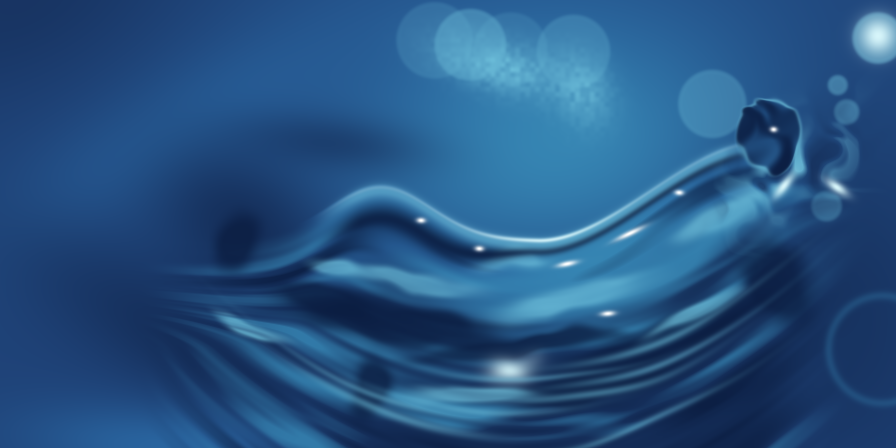
Reproduce this background procedurally as a Shadertoy shader.

```glsl
#define NIGHT vec3(.04, .11, .25)
#define DEEP vec3(.08, .18, .35)
#define BLUE vec3(.12, .26, .47)
#define AZURE vec3(.16, .39, .62)
#define TEAL vec3(.21, .52, .70)
#define ICE vec3(.42, .74, .85)
#define FOAM vec3(.84, .96, .98)
#define SILK_AMOUNT 1.9
#define STRAND_COUNT 8

vec2 p;    // canvas position, height = 1
vec3 col;  // colour painted so far

void tint(vec3 ink, float amount) { col = mix(col, ink, amount); }

float hash(vec2 v) {
  vec3 q = fract(v.xyx * .1031);
  q += dot(q, q.yzx + 33.33);
  return fract((q.x + q.y) * q.z);
}

float noise(vec2 v) {
  vec2 i = floor(v), f = fract(v);
  f = f * f * (3. - 2. * f);
  return mix(mix(hash(i), hash(i + vec2(1, 0)), f.x),
             mix(hash(i + vec2(0, 1)), hash(i + vec2(1, 1)), f.x), f.y);
}

float ridge(float d, float width) { return exp(-d * d / (width * width)); }

float span(float x, float a, float b, float soft) {
  return smoothstep(a - soft, a + soft, x) * smoothstep(b + soft, b - soft, x);
}

// Soft tilted ellipse: centre in xy, radii in zw
float glow(vec4 shape, float tilt) {
  float c = cos(tilt), s = sin(tilt);
  vec2 q = mat2(c, -s, s, c) * (p - shape.xy) / shape.zw;
  return exp(-dot(q, q));
}

// Firmer ellipse, tilted along the bowl
float fold(vec4 shape) {
  return smoothstep(.1, .75, glow(shape * vec4(1, 1, 1.2, 1.2), .9 * (shape.x - 1.05)));
}

float crestHeight(float x) {
  return .468 + .12 * ridge(x - .85, .16) + .22 * smoothstep(1.2, 1.7, x);
}

void backdrop() {
  col = BLUE;
  tint(AZURE, .7 * glow(vec4(.42, .72, .42, .13), .5));
  tint(AZURE, .9 * glow(vec4(1.2, .78, .62, .42), 0.));
  tint(TEAL, glow(vec4(1.24, .68, .36, .23), .1));
  tint(DEEP, .7 * glow(vec4(.05, 1, .4, .2), .4));
  tint(DEEP, .6 * glow(vec4(.75, .68, .2, .06), -.1));
  tint(DEEP, glow(vec4(.55, .48, .22, .15), -.7));
  tint(DEEP, glow(vec4(.45, .22, .4, .13), -.5));
  tint(AZURE, glow(vec4(.36, 0, .3, .09), -.1));
  tint(DEEP, .75 * glow(vec4(1.9, .3, .22, .4), 0.));
}

// Out of focus lights: x, y, radius, strength
void bokeh() {
  const vec4 lights[9] = vec4[9](
    vec4(.97, .91, .083, .3), vec4(1.05, .9, .078, .6), vec4(1.14, .89, .08, .25),
    vec4(1.28, .885, .08, .4), vec4(1.59, .768, .074, .5), vec4(1.96, .915, .055, .8),
    vec4(1.87, .81, .02, .7), vec4(1.89, .75, .026, .6), vec4(1.845, .54, .032, .5));
  for (int i = 0; i < 9; i++) {
    vec4 l = lights[i];
    float d = length(p - l.xy) - l.z;
    tint(ICE, l.w * (.65 * smoothstep(.007, -.007, d) + .2 * ridge(d, .005)));
  }
  float grain = .6 + .6 * noise(p * 90.);
  tint(ICE, .85 * grain * glow(vec4(1.12, .85, .13, .055), -.3));
  tint(ICE, .7 * grain * glow(vec4(1.3, .8, .06, .08), .4));
  tint(FOAM, glow(vec4(1.96, .92, .04, .04), 0.));
}

void water() {
  float depth = crestHeight(p.x) - p.y;
  float bowl = p.y - .04 - .65 * (p.x - 1.15) * (p.x - 1.15);
  vec3 tone = mix(AZURE, DEEP, smoothstep(.06, .3, depth));
  tone = mix(tone, TEAL, glow(vec4(1.33, .42, .3, .1), .4));
  tint(tone, smoothstep(-.004, .004, depth) * span(p.x, .73, 1.76, .08));

  // Silky folds bend from the crest into the bowl
  float flow = mix(-depth, bowl - .43, smoothstep(.05, .25, depth));
  float silk = noise(vec2(p.x * 3., flow * 20. + 2. * noise(p * 4.))) - .5;
  silk += .4 * (noise(vec2(p.x * 5., flow * 60.)) - .5);
  float reach = span(p.x, .5, 1.75, .2) * smoothstep(0., .08, depth);
  tint(silk > 0. ? TEAL : NIGHT, min(SILK_AMOUNT * abs(silk), .85) * reach);

  // Dark hollows and lit patches: x, y, radii
  const vec4 hollows[8] = vec4[8](
    vec4(.88, .28, .22, .035), vec4(1.47, .235, .22, .035), vec4(1.17, .23, .2, .02),
    vec4(.83, .14, .035, .06), vec4(1.33, .13, .16, .02), vec4(.72, .33, .1, .025),
    vec4(.53, .46, .04, .06), vec4(1.73, .36, .06, .09));
  const vec4 patches[8] = vec4[8](
    vec4(.92, .375, .13, .022), vec4(.75, .405, .045, .02), vec4(1.28, .335, .15, .026),
    vec4(1.15, .42, .07, .02), vec4(.56, .265, .07, .015), vec4(1.55, .3, .09, .014),
    vec4(1.06, .12, .13, .02), vec4(1.6, .51, .09, .025));
  float sheen = .35 + .45 * noise(vec2(p.x * 9., flow * 70.));
  vec2 still = p;
  p += .03 * (noise(p * 14.) - .5);
  for (int i = 0; i < 8; i++) {
    tint(NIGHT, .75 * fold(hollows[i]));
    tint(ICE, sheen * fold(patches[i]));
  }
  tint(FOAM, .9 * glow(vec4(1.145, .18, .045, .028), 0.));
  p = still;
  for (int i = 0; i < STRAND_COUNT; i++) {
    float k = float(i), r = hash(vec2(k, 7));
    float d = bowl + .06 - .025 * k - .03 * noise(vec2(p.x * 4., k));
    float fade = ridge(p.x - mix(.6, 1.7, hash(vec2(k, 3))), .2);
    tint(ICE, (.3 + .3 * r) * fade * ridge(d, .004 + .008 * r));
  }

  // Crest: dark underside, broad sheen, thin bright lip
  float along = span(p.x, .75, 1.66, .06), right = smoothstep(.95, 1.2, p.x);
  tint(NIGHT, .9 * along * ridge(depth - mix(.075, .03, right), mix(.03, .01, right)));
  tint(ICE, .6 * along * ridge(depth - .015, .016));
  tint(FOAM, along * ridge(depth - .006, .005) * (.2 + .7 * ridge(p.x - 1.22, .15)));
}

void splash() {
  float ripple = noise(p * 26. + 3. * noise(p * 15.));
  float spray = glow(vec4(1.77, .62, .14, .08), .6);
  tint(ripple > .5 ? ICE : DEEP, min(3. * abs(ripple - .5), .9) * spray);
  float bead = length((p - vec2(1.72, .7)) / vec2(.07, .085)) - 1.15 + .3 * ripple;
  tint(mix(NIGHT, AZURE, ripple * ripple), .9 * smoothstep(.06, -.06, bead));
  tint(ICE, .8 * ripple * ridge(bead, .06));
  tint(FOAM, glow(vec4(1.75, .585, .03, .01), .9));
  tint(FOAM, glow(vec4(1.868, .582, .028, .011), -.6));
  tint(TEAL, .3 * ridge(length(p - vec2(1.97, .22)) - .12, .01));
}

// Pinpoint glints: x, y, length
void glints() {
  const vec3 marks[7] = vec3[7](
    vec3(.94, .508, .01), vec3(1.07, .445, .01), vec3(1.266, .411, .022),
    vec3(1.406, .479, .034), vec3(1.357, .3, .016), vec3(1.516, .57, .01),
    vec3(1.727, .711, .008));
  for (int i = 0; i < 7; i++)
    tint(vec3(1), glow(vec4(marks[i], .006), 20. * marks[i].z - .24));
}

void mainImage(out vec4 fragColor, in vec2 fragCoord) {
  p = fragCoord / iResolution.y;
  backdrop();
  bokeh();
  water();
  splash();
  glints();
  fragColor = vec4(col, 1);
}
```
